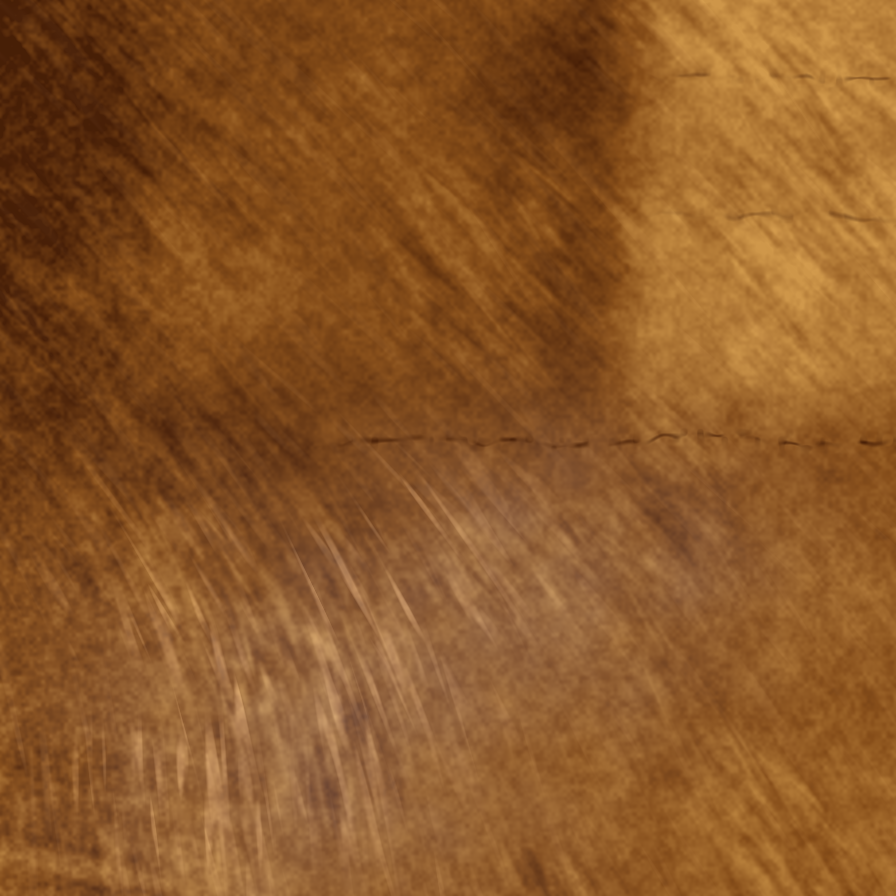
Write a three.js fragment shader that draws this texture.

```glsl
// Weathered brown hide or wood: soft patches of light and shade under short fibres
// that fan from diagonal (top) to steep (lower left). Fibres are stretched noise
// blended over several angles; grain, pale scratches and broken cracks lie on top.
varying vec2 vUv;

const vec3 UMBER = vec3(0.28, 0.12, 0.025);
const vec3 CHESTNUT = vec3(0.53, 0.305, 0.095);
const vec3 HONEY = vec3(0.77, 0.55, 0.26);
const vec3 DUST_TINT = vec3(0.0, 0.035, 0.105);
const vec3 SCRATCH_TINT = vec3(0.17, 0.165, 0.14);

const int FAN_LAYERS = 6;
const float FAN_START = -0.80;
const float FAN_STEP = -0.14;
const float BROAD_FIBRE = 0.17;
const float FINE_FIBRE = 0.19;
const float GRAIN = 0.25;
const float SPECKLE = 0.13;
const float MOTTLE = 0.26;
const float CRACK_WIDTH = 0.0042;

float hash(vec2 p) {
  vec3 q = fract(vec3(p.xyx) * 0.1031);
  q += dot(q, q.yzx + 33.33);
  return fract((q.x + q.y) * q.z);
}

float noise(vec2 p) {
  vec2 cell = floor(p);
  vec2 f = fract(p);
  f = f * f * (3.0 - 2.0 * f);
  float low = mix(hash(cell), hash(cell + vec2(1.0, 0.0)), f.x);
  float high = mix(hash(cell + vec2(0.0, 1.0)), hash(cell + vec2(1.0, 1.0)), f.x);
  return mix(low, high, f.y);
}

float fbm(vec2 p) {
  float sum = 0.0;
  float amp = 0.5;
  for (int i = 0; i < 4; i++) {
    sum += amp * noise(p);
    p = mat2(0.8, -0.6, 0.6, 0.8) * p * 2.03 + 17.1;
    amp *= 0.5;
  }
  return sum / 0.9375;
}

float blob(vec2 p, vec2 centre, vec2 radius) {
  vec2 d = (p - centre) / radius;
  return exp(-dot(d, d));
}

// Noise stretched along one direction; rows are slid so that ends do not line up.
float streak(vec2 p, float angle, vec2 freq) {
  float c = cos(angle);
  float s = sin(angle);
  vec2 q = vec2(c * p.x + s * p.y, c * p.y - s * p.x) * freq;
  q.x += 2.5 * noise(vec2(q.y * 0.8, 3.7));
  return noise(q + 40.0);
}

// Direction of the fibres at a point.
float fibreAngle(vec2 p) {
  float lower = mix(-1.48, -1.0, smoothstep(0.25, 0.85, p.x));
  float bend = 1.0 - smoothstep(0.12, 0.55, p.y);
  return mix(-0.82, lower, bend) + 0.14 * (noise(p * 7.0) - 0.5);
}

// Broad fibres, fine fibres and thin scratches, blended over the fan of angles.
vec3 fibres(vec2 p) {
  float angle = fibreAngle(p);
  vec3 sum = vec3(0.0);
  float power = 0.0001;
  for (int i = 0; i < FAN_LAYERS; i++) {
    float layerAngle = FAN_START + FAN_STEP * float(i);
    float w = max(0.0, 1.0 - abs((angle - layerAngle) / FAN_STEP));
    vec2 shifted = p + 3.7 * float(i);
    sum.x += w * (streak(shifted, layerAngle, vec2(10.0, 38.0)) - 0.5);
    sum.y += w * (streak(shifted, layerAngle, vec2(26.0, 115.0)) - 0.5);
    sum.z += w * smoothstep(0.60, 0.92, streak(shifted + 1.3, layerAngle, vec2(14.0, 120.0)));
    power += w * w;
  }
  return sum / sqrt(power);
}

// Large patches of light and shade.
float shade(vec2 p) {
  vec2 q = p + 0.10 * (vec2(fbm(p * 7.0), fbm(p * 7.0 + 31.0)) - 0.5);
  float upper = smoothstep(0.36, 0.56, q.y);
  float tone = mix(0.60, 0.44, upper);
  tone -= (0.10 + 0.17 * upper) * (1.0 - smoothstep(0.0, 0.22, q.x));
  tone -= 0.20 * blob(q, vec2(0.03, 1.0), vec2(0.22, 0.22));
  tone -= 0.22 * blob(q, vec2(0.64, 0.92), vec2(0.10, 0.12));
  tone -= 0.12 * blob(q, vec2(0.65, 0.66), vec2(0.10, 0.14));
  tone -= 0.19 * blob(q, vec2(0.27, 0.48), vec2(0.20, 0.08));
  tone += 0.12 * blob(q, vec2(0.21, 0.67), vec2(0.16, 0.10));
  tone += 0.07 * blob(q, vec2(0.42, 0.72), vec2(0.14, 0.16));
  float pale = smoothstep(0.66, 0.78, q.x) * smoothstep(0.45, 0.60, q.y);
  return tone + 0.45 * pale;
}

// Wandering, crumbling crack that begins at start.x, at height start.y.
float crack(vec2 p, vec2 start) {
  float wander = 0.020 * (noise(vec2(p.x * 9.0, start.y * 90.0)) - 0.5);
  wander += 0.010 * (noise(vec2(p.x * 50.0, start.y * 70.0)) - 0.5);
  float d = abs(p.y - start.y - wander);
  float line = 1.0 - smoothstep(0.0, CRACK_WIDTH * (0.5 + noise(p * 70.0)), d);
  float crumbs = exp(-d * 130.0) * smoothstep(0.55, 0.85, noise(p * 110.0));
  float broken = smoothstep(0.25, 0.75, noise(p * vec2(60.0, 20.0) + start * 50.0));
  return (line * broken + 0.5 * crumbs) * smoothstep(start.x, start.x + 0.12, p.x);
}

void main() {
  vec2 p = vUv;
  vec3 fibre = fibres(p);
  float tone = shade(p) + MOTTLE * (fbm(p * 10.0 + 5.0) - 0.5);
  float patchy = 0.3 + 1.3 * smoothstep(0.2, 0.8, noise(p * 8.0 + 9.0));
  tone += patchy * (BROAD_FIBRE * fibre.x + FINE_FIBRE * fibre.y);

  // Nearly level bands in the lower left corner
  float corner = blob(p, vec2(0.0), vec2(0.25, 0.16));
  tone += corner * (0.50 * streak(p, -0.13, vec2(6.0, 48.0)) - 0.30);

  // Grain, strongest along the dark left side, and coarser speckle
  float grain = 0.55 * noise(p * 140.0) + 0.45 * noise(p * 230.0 + 11.0) - 0.5;
  tone += GRAIN * (0.9 + 0.6 * (1.0 - smoothstep(0.0, 0.35, p.x))) * grain;
  tone += SPECKLE * (noise(p * 62.0 + 23.0) - 0.5);

  tone = clamp(tone, 0.0, 1.08);
  vec3 colour = mix(UMBER, CHESTNUT, min(tone * 2.0, 1.0));
  colour = mix(colour, HONEY, max(tone * 2.0 - 1.0, 0.0));

  // Grey dust and pale scratches
  float dust = blob(p, vec2(0.34, 0.16), vec2(0.30, 0.28)) + 0.9 * blob(p, vec2(0.66, 0.38), vec2(0.24, 0.16));
  colour += DUST_TINT * min(dust, 1.0) * (0.5 + fbm(p * 14.0 + 3.0));
  float worn = blob(p, vec2(0.27, 0.20), vec2(0.20, 0.20)) + 0.8 * blob(p, vec2(0.42, 0.38), vec2(0.14, 0.11));
  worn *= smoothstep(0.15, 0.7, noise(p * 13.0 + 2.0));
  colour += SCRATCH_TINT * fibre.z * (0.13 + min(worn, 1.0));

  // Cracks: one long, two faint ones above
  float cracks = 0.65 * crack(p, vec2(0.32, 0.51));
  cracks += 0.30 * crack(p, vec2(0.70, 0.76)) + 0.38 * crack(p, vec2(0.70, 0.915));
  gl_FragColor = vec4(mix(colour, UMBER, min(cracks, 1.0)), 1.0);
}
```
